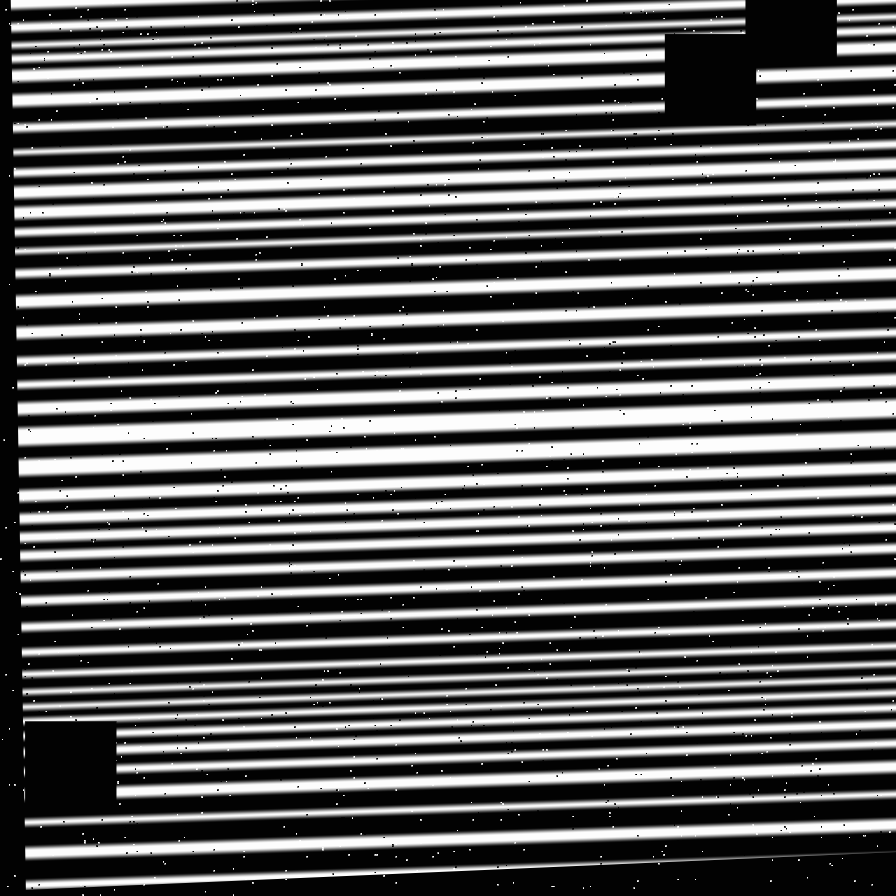
This pattern is drawn by a WebGL 2 fragment shader. Its source:

```glsl
#version 300 es
precision highp float;
// Forty tilted soft white bars on black, with speckle wear and three blanked squares.

uniform vec2 u_resolution;
out vec4 fragColor;

const vec3 INK = vec3(0.006);
const vec3 PAPER = vec3(0.994);
const int BAR_COUNT = 40;
const float BAR_PITCH = 0.02526;
const float FIRST_BAR = 0.0117;
const float BAR_SLOPE = 0.0325;
const float BAR_BLUR = 0.0037;
const float SPECK_GRID = 512.0;
const float SPECK_SHARE = 0.0097;
const float PATCH_HALF = 0.051;
const float PI = 3.14159;

// Strength of each sine harmonic of the bar drift, in thousandths of the canvas
const int HARMONICS = 17;
const float DRIFT[HARMONICS] = float[HARMONICS](
    2.2, -11.8, 11.6, 9.9, 4.0, 3.8, 6.9, 0.6, 0.1,
    -1.2, -2.5, 2.8, 0.2, 0.0, -1.5, 1.6, -0.9);

float hash(vec2 p) {
    vec3 q = fract(vec3(p.xyx) * 0.1031);
    q += dot(q, q.yzx + 33.33);
    return fract((q.x + q.y) * q.z);
}

float bump(float x, float centre, float spread) {
    float t = (x - centre) / spread;
    return exp(-t * t);
}

// Coverage of the side where d is positive, smoothed over one pixel.
float coverage(float d, float pixel) {
    return clamp(d / pixel + 0.5, 0.0, 1.0);
}

float squareDistance(vec2 p, vec2 centre, float halfSize) {
    vec2 d = abs(p - centre) - halfSize;
    return max(d.x, d.y);
}

// Even spacing bent by harmonics, so bars crowd and spread.
float barCentre(float index) {
    float angle = PI * index / float(BAR_COUNT - 1);
    float drift = 0.0;
    for (int k = 0; k < HARMONICS; k++) {
        drift += DRIFT[k] * sin(float(k + 1) * angle);
    }
    return FIRST_BAR + index * BAR_PITCH + 0.001 * drift;
}

// Widths alternate at the bottom, thin out, swell in the middle, then pulse.
float barHalfWidth(float index) {
    float alternate = -0.0016 * cos(PI * index) * bump(index, 2.0, 2.0);
    float thinning = -0.0021 * bump(index, 8.5, 3.0);
    float swell = 0.0033 * bump(index, 19.5, 2.2);
    float pulse = 0.0020 * cos(2.0 * PI * (index - 19.7) / 4.9);
    pulse *= smoothstep(16.0, 20.0, index);
    return max(0.0050 + alternate + thinning + swell + pulse, 0.0024);
}

float softBar(float y, float centre, float halfWidth, float blur) {
    float lower = smoothstep(-blur, blur, y - centre + halfWidth);
    float upper = smoothstep(-blur, blur, y - centre - halfWidth);
    return lower - upper;
}

float barStack(float y, float blur) {
    float light = 0.0;
    for (int i = 0; i < BAR_COUNT; i++) {
        float index = float(i);
        light += softBar(y, barCentre(index), barHalfWidth(index), blur);
    }
    return min(light, 1.0);
}

// Replaces scattered grid cells by pure black or white.
float addSpecks(float light, vec2 uv, float pixel) {
    vec2 grid = uv * SPECK_GRID;
    vec2 cell = floor(grid);
    float edge = -squareDistance(fract(grid), vec2(0.5), 0.5);
    float mask = coverage(edge, pixel * SPECK_GRID) * step(hash(cell), SPECK_SHARE);
    float tone = step(0.5, hash(cell + 613.0));
    return mix(light, tone, mask);
}

float blankSquare(float light, vec2 uv, vec2 centre, float pixel) {
    return light * coverage(squareDistance(uv, centre, PATCH_HALF), pixel);
}

void main() {
    vec2 uv = gl_FragCoord.xy / u_resolution;
    float pixel = 1.0 / min(u_resolution.x, u_resolution.y);

    // Tilted bars, trimmed by the slanted left and bottom edges
    float barY = uv.y - BAR_SLOPE * (uv.x - 0.02);
    float light = barStack(barY, max(BAR_BLUR, pixel));
    light *= coverage(uv.x - (0.029 - 0.017 * uv.y), pixel);
    light *= coverage(uv.y - (0.0055 + 0.0435 * uv.x), pixel);

    // Wear, then the blanked squares on top
    light = addSpecks(light, uv, pixel);
    light = blankSquare(light, uv, vec2(0.079, 0.144), pixel);
    light = blankSquare(light, uv, vec2(0.793, 0.911), pixel);
    light = blankSquare(light, uv, vec2(0.883, 0.979), pixel);

    fragColor = vec4(mix(INK, PAPER, light), 1.0);
}
```
